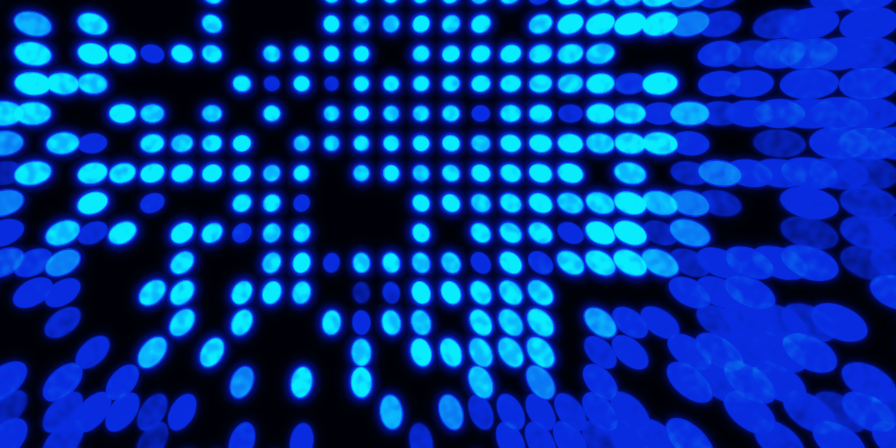
Reproduce this background procedurally as a WebGL 2 fragment shader.

```glsl
#version 300 es
precision highp float;
// A 30 by 15 grid of glowing dots, cyan near a focus and deep blue far away.
// Dots stretch radially with distance and overlap; hash and gradient noise
// switch dots off in clusters, dim some of them and mottle their faces.

uniform vec2 u_resolution;
out vec4 fragColor;

float hash(vec2 p) {
    vec3 q = fract(p.xyx * vec3(0.1031, 0.1030, 0.0973));
    q += dot(q, q.yzx + 33.33);
    return fract((q.x + q.y) * q.z);
}

float cornerSlope(vec2 corner, vec2 offset) {
    float angle = 6.2832 * hash(corner + 71.0);
    return dot(vec2(cos(angle), sin(angle)), offset);
}

float gradientNoise(vec2 p) {
    vec2 i = floor(p), f = fract(p);
    vec2 u = f * f * f * (f * (f * 6.0 - 15.0) + 10.0);
    vec2 e = vec2(1.0, 0.0);
    return mix(mix(cornerSlope(i, f), cornerSlope(i + e, f - e), u.x),
               mix(cornerSlope(i + e.yx, f - e.yx), cornerSlope(i + 1.0, f - 1.0), u.x), u.y);
}

// Approximate signed distance to an ellipse
float ellipseDistance(vec2 p, vec2 radii) {
    float k = length(p / radii);
    return k * (k - 1.0) / max(length(p / (radii * radii)), 1e-4);
}

// Chance that a dot is lit: dense right of centre, with a hollow and clusters
float litChance(vec2 cell) {
    vec2 dense = (cell - vec2(17.5, 10.5)) / vec2(8.0, 7.5);
    vec2 hollow = (cell - vec2(13.0, 7.5)) / vec2(1.8, 1.0);
    return 0.42 + 0.75 * exp(-dot(dense, dense)) - 0.9 * exp(-dot(hollow, hollow))
         + 0.6 * gradientNoise(cell * 0.37 + 4.3);
}

// Light from one dot at point p, in grid cells
float dotLight(vec2 p, vec2 cell, float pixel) {
    if (hash(cell + 13.0) > litChance(cell)) return 0.0;

    // Shape: pointing away from the focus and growing with distance
    vec2 away = cell - vec2(11.7, 11.1);
    float reach = length(away);
    vec2 axis = away / reach;
    vec2 radii = min(0.25 + vec2(0.0031, 0.0011) * reach * reach, vec2(1.0, 0.55));
    vec2 local = p - cell;
    local = vec2(dot(local, axis), dot(local, vec2(-axis.y, axis.x)));
    float d = ellipseDistance(local, radii);

    // Brightness: a few dim dots inside, all of them dim at the edges
    float tone = hash(cell + 47.0);
    float bright = mix(0.8, 1.02, tone);
    float dim = mix(0.22, 0.4, hash(cell + 91.0));
    float fade = smoothstep(11.0, 13.5, length(away * vec2(1.0, 1.2)) + 2.0 * tone - 1.0);
    float level = mix(bright, dim, max(fade, step(tone, 0.14)));
    float mottle = 1.0 + 0.2 * gradientNoise(local * 3.0 + cell * 7.3);

    // Face with a soft edge, and a halo around it
    float soft = max(0.06, 0.75 * pixel);
    float face = 1.0 - smoothstep(-soft, soft, d);
    float halo = 0.38 * exp(-max(d, 0.0) / 0.16);
    return level * mix(halo, mottle, face);
}

// Black through blue to cyan
vec3 glowColour(float light) {
    vec3 c = mix(vec3(0.0, 0.005, 0.03), vec3(0.01, 0.04, 0.36), smoothstep(0.0, 0.14, light));
    c = mix(c, vec3(0.03, 0.17, 0.88), smoothstep(0.12, 0.33, light));
    c = mix(c, vec3(0.04, 0.47, 0.95), smoothstep(0.36, 0.6, light));
    c = mix(c, vec3(0.04, 0.71, 0.99), smoothstep(0.6, 0.8, light));
    return mix(c, vec3(0.03, 0.92, 0.99), smoothstep(0.8, 0.94, light));
}

void main() {
    float pixel = 15.0 / u_resolution.y;
    vec2 p = gl_FragCoord.xy * pixel - vec2(0.1, 0.2);
    vec2 nearest = floor(p + 0.5);

    // Overlapping dots brighten each other a little
    float light = 0.0;
    for (int y = -2; y <= 2; y++) {
        for (int x = -2; x <= 2; x++) {
            float added = dotLight(p, nearest + vec2(x, y), pixel);
            light = max(light, added) + 0.2 * min(light, added);
        }
    }
    fragColor = vec4(glowColour(light), 1.0);
}
```
